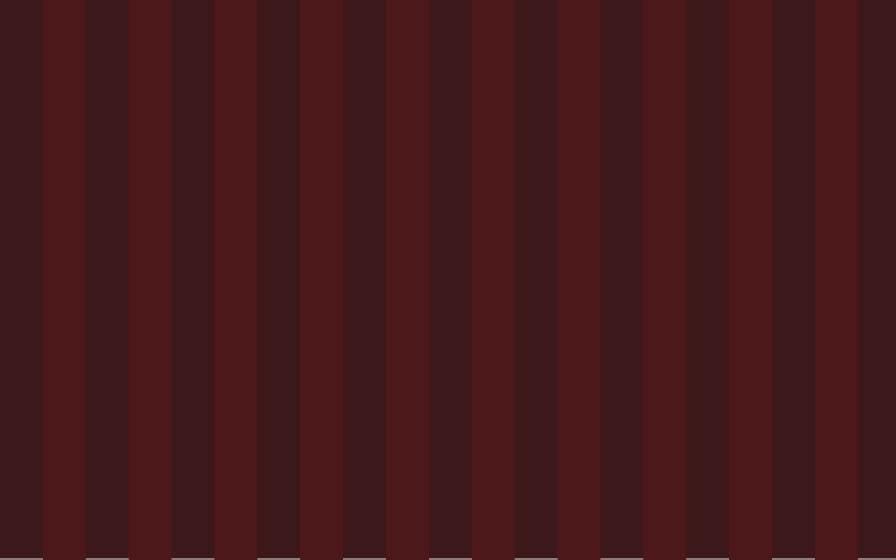
A WebGL 2 fragment shader for this pattern:

```glsl
#version 300 es
precision highp float;
// Even vertical stripes in dark plum and oxblood, with a pale hairline under the plum ones.

uniform vec2 u_resolution;
out vec4 fragColor;

// Coverage of the second half of each unit period, smoothed over one pixel.
float stripeMask(float x, float pixel) {
    float edgeDistance = abs(fract(x) - 0.75);
    edgeDistance = min(edgeDistance, 1.0 - edgeDistance);
    return 1.0 - smoothstep(-0.5 * pixel, 0.5 * pixel, edgeDistance - 0.25);
}

void main() {
    vec2 uv = gl_FragCoord.xy / u_resolution;

    // About ten and a half pairs of stripes across, starting with plum.
    float repeats = 10.445;
    float oxbloodMask = stripeMask(uv.x * repeats, repeats / u_resolution.x);

    // Pale hairline along the bottom edge.
    float pixelHeight = 1.0 / u_resolution.y;
    float hairline = 1.0 - smoothstep(-0.5 * pixelHeight, 0.5 * pixelHeight, uv.y - 0.0035);

    vec3 plum = mix(vec3(0.235, 0.094, 0.106), vec3(0.56, 0.48, 0.49), hairline);
    vec3 oxblood = vec3(0.298, 0.094, 0.102);

    fragColor = vec4(mix(plum, oxblood, oxbloodMask), 1.0);
}
```
